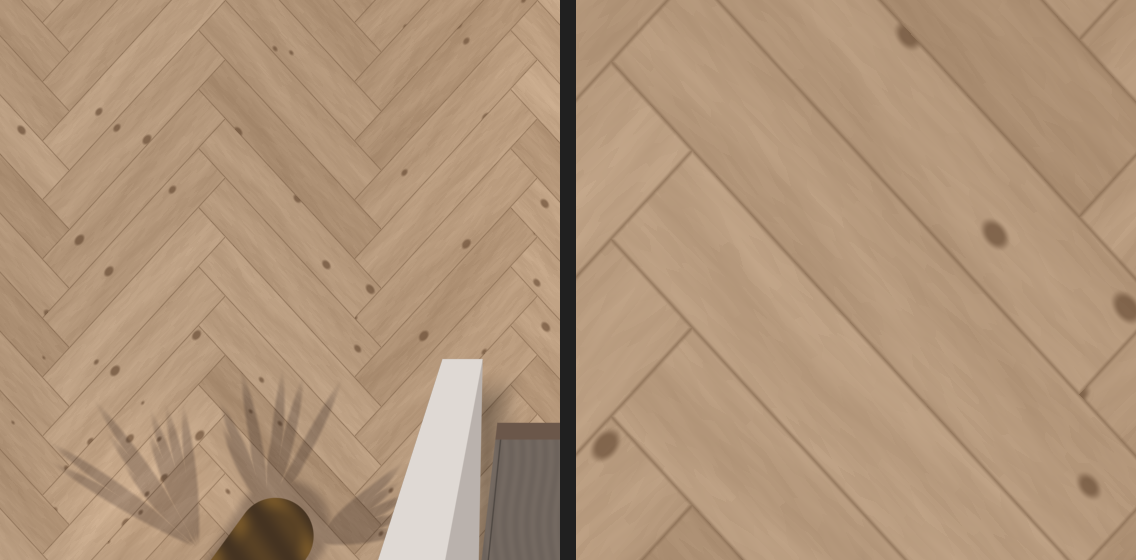
Left, the full canvas; right, a detail of the centre.
Give the GLSL for this texture, as a three.js fragment shader.

```glsl
varying vec2 vUv;

const vec3 OAK_DARK = vec3(0.63, 0.515, 0.405);
const vec3 OAK_LIGHT = vec3(0.775, 0.662, 0.548);
const vec3 SEAM = vec3(0.50, 0.39, 0.29);
const vec3 KNOT = vec3(0.40, 0.29, 0.20);
const vec3 WHITE_FACE = vec3(0.875, 0.85, 0.83);
const vec3 WHITE_SIDE = vec3(0.73, 0.70, 0.68);
const vec3 CABINET = vec3(0.44, 0.40, 0.37);
const vec3 CABINET_EDGE = vec3(0.42, 0.34, 0.29);
const vec3 POT_DARK = vec3(0.27, 0.20, 0.13);
const vec3 POT_GOLD = vec3(0.52, 0.38, 0.17);

float hash(vec2 p) {
  return fract(sin(dot(p, vec2(127.1, 311.7))) * 4375.85);
}

float fill(float dist, float soft) {
  return 1.0 - smoothstep(-soft, soft, dist);
}

// Nearest cell: distance and a random value for that cell
vec2 cells(vec2 p) {
  vec2 best = vec2(9.0, 0.0);
  for (int y = -1; y <= 1; y++) {
    for (int x = -1; x <= 1; x++) {
      vec2 c = floor(p) + vec2(float(x), float(y));
      float d = length(c + vec2(hash(c), hash(c + 17.3)) - p);
      if (d < best.x) best = vec2(d, hash(c + 41.9));
    }
  }
  return best;
}

// Herringbone: along, across and edge distance of the covering plank
vec3 herringbone(vec2 p, float len, float wid, out vec2 id) {
  vec3 plank = vec3(0.0);
  id = vec2(0.0);
  float nearest = floor(p.x / len + 0.5);
  for (int i = -1; i <= 1; i++) {
    float column = nearest + float(i);
    float dir = mod(column, 2.0) * 2.0 - 1.0;
    vec2 q = vec2(p.x - column * len, p.y + dir * wid * 0.5);
    float row = floor((q.y - dir * q.x) / (2.0 * wid) + 0.5);
    q.y -= row * 2.0 * wid;
    float along = q.x + dir * q.y;
    float across = q.y - dir * q.x;
    float gap = len - abs(along);
    if (gap >= 0.0) {
      plank = vec3(along, across, min(gap, wid - abs(across))) * 0.707;
      id = vec2(column, row);
    }
  }
  return plank;
}

// Layered sines stretched along the plank
float grain(vec2 q, float seed) {
  float sum = 0.0, amp = 0.5, freq = 75.0;
  for (int i = 0; i < 5; i++) {
    float bend = sin(q.x * freq * 0.16 + seed * 31.0 + float(i));
    sum += amp * sin(q.y * freq + seed * 47.0 + 1.4 * bend);
    amp *= 0.65;
    freq *= 1.9;
  }
  return sum;
}

vec3 woodFloor(vec2 uv) {
  vec2 id;
  vec2 p = (uv - vec2(0.5177, 0.6892)) / vec2(1.0, 1.09);
  vec3 plank = herringbone(p, 0.2786, 0.0484, id);
  float seed = hash(id);
  vec2 q = plank.xy + id * 3.7;
  float fleck = cells(q * vec2(45.0, 260.0)).y - 0.5;
  float tone = 0.54 + 0.5 * (seed - 0.5) + 0.17 * grain(plank.xy, seed) + 0.14 * fleck;
  vec3 color = mix(OAK_DARK, OAK_LIGHT, tone);
  vec2 knot = cells(q * vec2(15.0, 22.0));
  float size = 0.04 + 0.55 * max(knot.y - 0.8, 0.0);
  color = mix(color, KNOT, 0.65 * step(0.8, knot.y) * fill(knot.x - size, 0.05));
  return mix(color, SEAM, 0.65 * fill(plank.z - 0.0008, 0.0014));
}

// Shadow of tapered leaves spreading from one base
float leafFan(vec2 p, vec2 base, float from, float to, float len, float seed) {
  float shade = 0.0;
  for (int i = 0; i < 9; i++) {
    float r = hash(vec2(float(i), seed));
    float angle = mix(from, to, (float(i) + 0.7 * r) / 9.0);
    vec2 dir = vec2(cos(angle), sin(angle));
    vec2 d = p - base;
    float t = dot(d, dir) / (len * (0.65 + 0.5 * r));
    float side = abs(d.x * dir.y - d.y * dir.x + 0.02 * (r - 0.5) * t * t);
    float width = 0.042 * t * (1.0 - t);
    float ends = smoothstep(0.0, 0.12, t) * (1.0 - smoothstep(0.75, 1.0, t));
    shade = max(shade, ends * fill(side - width, 0.004));
  }
  return shade;
}

float capsule(vec2 p, vec2 a, vec2 b, float radius) {
  float t = clamp(dot(p - a, b - a) / dot(b - a, b - a), 0.0, 1.0);
  return length(p - mix(a, b, t)) - radius;
}

// Block from the lower border to top; each side holds its x at bottom and top
float block(vec2 p, float top, vec2 left, vec2 right) {
  float t = p.y / top;
  return max(p.y - top, max(mix(left.x, left.y, t) - p.x, p.x - mix(right.x, right.y, t)));
}

void main() {
  vec2 uv = vUv;
  float aa = 0.0015;
  vec3 color = woodFloor(uv);

  // Soft daylight
  color *= 0.99 + 0.05 * smoothstep(0.5, 1.0, uv.x);
  color *= 1.0 + 0.11 * fill(length((uv - vec2(0.27, 0.12)) / vec2(1.2, 1.0)) - 0.1, 0.16);

  // Plant and furniture shadows
  float shade = leafFan(uv, vec2(0.355, 0.02), 1.65, 2.65, 0.31, 1.0);
  shade = max(shade, leafFan(uv, vec2(0.48, 0.08), 0.95, 2.2, 0.25, 5.0));
  shade = max(shade, leafFan(uv, vec2(0.56, 0.03), 0.1, 0.8, 0.2, 9.0));
  shade = max(shade, fill(capsule(uv, vec2(0.505, 0.06), vec2(0.45, -0.03), 0.085), 0.012));
  color *= mix(vec3(1.0), vec3(0.80, 0.79, 0.80), shade);
  color *= 1.0 - 0.3 * fill(block(uv, 0.30, vec2(0.84), vec2(0.90)), 0.04);

  // Pot
  float pot = capsule(uv, vec2(0.492, 0.043), vec2(0.43, -0.042), 0.068);
  float sheen = 0.5 + 0.5 * sin(uv.x * 70.0 + uv.y * 48.0);
  float rim = smoothstep(-0.035, -0.004, pot);
  vec3 potColor = mix(POT_DARK, POT_GOLD, 0.3 * sheen + 0.45 * rim * sheen);
  color = mix(color, potColor, fill(pot, aa));

  // Cabinet with top edge and side groove
  float cabinet = block(uv, 0.245, vec2(0.86, 0.888), vec2(1.1));
  vec3 panel = CABINET * (1.0 + 0.03 * sin(uv.x * 310.0 + 2.0 * sin(uv.y * 25.0)));
  float groove = abs(uv.x - mix(0.872, 0.894, uv.y / 0.215)) - 0.0012;
  panel = mix(panel, CABINET * 0.7, fill(groove, aa));
  panel = mix(panel, CABINET_EDGE, smoothstep(0.213, 0.217, uv.y));
  color = mix(color, panel, fill(cabinet, aa));

  // White upright with shaded side
  float upright = block(uv, 0.359, vec2(0.675, 0.790), vec2(0.855, 0.862));
  float face = block(uv, 0.359, vec2(0.675, 0.790), vec2(0.795, 0.862));
  color = mix(color, mix(WHITE_SIDE, WHITE_FACE, fill(face, aa)), fill(upright, aa));

  gl_FragColor = vec4(color, 1.0);
}
```
